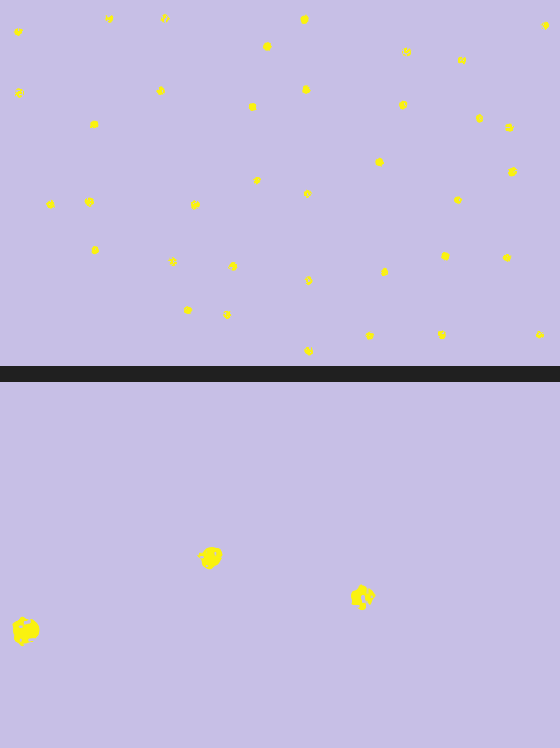
Top, the full canvas; bottom, a detail of the centre.
This pattern is drawn by a WebGL 1 fragment shader. Its source:

```glsl
precision highp float;

// Small worn yellow paint dots scattered sparsely over flat lavender.
// A jittered grid places one dot per cell; value noise roughens each rim
// and scratches gaps into the paint.

uniform vec2 u_resolution;

float hash(vec2 p) {
    vec3 q = fract(p.xyx * vec3(0.1031, 0.1030, 0.0973));
    q += dot(q, q.yzx + 33.33);
    return fract((q.x + q.y) * q.z);
}

float valueNoise(vec2 p) {
    vec2 i = floor(p);
    vec2 f = fract(p);
    f = f * f * (3.0 - 2.0 * f);
    float low = mix(hash(i), hash(i + vec2(1.0, 0.0)), f.x);
    float high = mix(hash(i + vec2(0.0, 1.0)), hash(i + vec2(1.0, 1.0)), f.x);
    return mix(low, high, f.y);
}

// Coverage of a ragged dot around the origin, in units of canvas height.
float paintDot(vec2 p, vec2 id, float pixel) {
    vec2 grainPos = p * 250.0 + 40.0 + id * 91.0;
    float radius = mix(0.0105, 0.0120, hash(id + 7.3));
    float dist = length(p) + 0.0045 * (valueNoise(grainPos * 0.8 + 300.0) - 0.5);
    float disc = 1.0 - smoothstep(-0.6 * pixel, 0.6 * pixel, dist - radius);

    // Each dot has its own share of missing paint.
    float wear = mix(0.08, 0.34, hash(id + 19.7));
    float paint = smoothstep(wear - 0.08, wear + 0.08, valueNoise(grainPos));
    return disc * paint;
}

void main() {
    float pixel = 1.0 / u_resolution.y;
    vec2 p = gl_FragCoord.xy * pixel;

    // One dot per cell, kept clear of the cell borders.
    vec2 cellSize = vec2(0.1916, 0.2);
    vec2 id = floor(p / cellSize);
    vec2 jitter = vec2(hash(id + 3.1), hash(id + 51.9));
    vec2 center = (id + mix(vec2(0.16), vec2(0.84), jitter)) * cellSize;

    // The lower left corner stays bare.
    float present = step(1.5, id.x + id.y);
    float cover = present * paintDot(p - center, id, pixel);

    vec3 lavender = vec3(0.78, 0.75, 0.90);
    vec3 yellow = vec3(0.98, 0.95, 0.06);
    gl_FragColor = vec4(mix(lavender, yellow, cover), 1.0);
}
```
